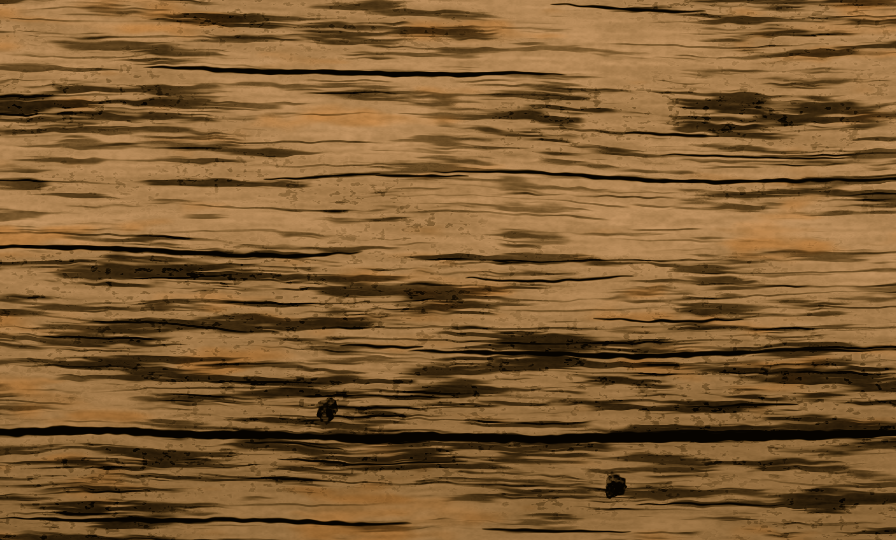
Give the GLSL for this texture, as a Shadertoy shader.

```glsl
// Weathered brown timber: fine horizontal fibres, worn areas, long cracks and small knots.
#define BASE_TONE 0.705
#define GRAIN vec2(6.0, 78.0)
#define WORN_SCALE vec2(1.7, 6.5)
#define WORN_DIM 0.05
#define GROOVE_DEPTH 0.45
#define HAIRLINE_DEPTH 0.34
#define CRACK_WIDTH 0.0058
#define LONG_CRACKS 6
#define SHORT_CRACKS 13
#define KNOT_SIZE 0.021
#define EDGE 0.0018
#define SHADE 0.17

float hash(vec2 p) {
    return fract(sin(dot(p, vec2(127.1, 311.7))) * 43758.5453);
}

float noise(vec2 p) {
    vec2 cell = floor(p), f = fract(p);
    f = f * f * (3.0 - 2.0 * f);
    float low = mix(hash(cell), hash(cell + vec2(1.0, 0.0)), f.x);
    float high = mix(hash(cell + vec2(0.0, 1.0)), hash(cell + vec2(1.0, 1.0)), f.x);
    return mix(low, high, f.y);
}

float fbm(vec2 p) {
    return 0.48 * noise(p) + 0.32 * noise(p * 2.03 + 17.3) + 0.2 * noise(p * 4.11 + 41.7);
}

// Bends the straight fibre direction and roughens its edges.
vec2 bendGrain(vec2 p) {
    p.y += 0.035 * (noise(p * vec2(1.4, 2.6)) - 0.5);
    p.y += 0.009 * (noise(p * vec2(6.0, 12.0) + 9.0) - 0.5);
    p.y += 0.004 * (noise(p * vec2(40.0, 70.0) + 3.0) - 0.5);
    return p;
}

// Thin splits of even width along the steep contours of stretched noise.
float hairlines(vec2 q, vec2 scale) {
    float stepY = 0.1 / scale.y;
    float value = noise(q * scale);
    float slope = abs(noise((q + vec2(0.0, stepY)) * scale) - value) / stepY;
    float d = abs(value - 0.5) / max(slope, 0.2 * scale.y);
    float steep = smoothstep(0.25, 0.65, slope / scale.y);
    float broken = smoothstep(0.35, 0.6, noise(q * vec2(7.0, 24.0) + scale));
    return (1.0 - smoothstep(0.0006, 0.0028, d)) * steep * broken;
}

// Coverage of long and short tapered splits along the grain.
float cracks(vec2 q, float aspect) {
    float cover = 0.0;
    for (int i = 0; i < LONG_CRACKS + SHORT_CRACKS; i++) {
        float id = float(i);
        float r1 = hash(vec2(id, 3.7)), r2 = hash(vec2(id, 8.1));
        vec2 centre = vec2(r1 * aspect, r2);
        float reach = mix(0.06, 0.19, hash(vec2(id, 5.3)));
        float width = CRACK_WIDTH * 0.42;
        if (i < LONG_CRACKS) {
            centre = vec2(aspect * (0.5 + 0.36 * sin(id * 2.4 + 4.0)), 0.03 + 0.166 * id + 0.04 * (r2 - 0.5));
            reach = mix(0.35, 0.55, r1);
            width = CRACK_WIDTH * mix(0.7, 0.95, r2);
        }
        if (i == 1) { // one split crosses the whole board
            reach = 1.5;
            width = CRACK_WIDTH * 1.45;
        }
        float along = (q.x - centre.x) / reach;
        float taper = sqrt(max(1.0 - along * along, 0.0));
        float wobble = 0.014 * (noise(vec2(q.x * 4.0, id * 7.0)) - 0.5);
        float swell = 0.4 + 0.7 * noise(vec2(q.x * 7.0, id * 5.0 + 0.5)) + 0.4 * noise(vec2(q.x * 60.0, q.y * 60.0));
        float d = abs(q.y - centre.y - wobble) - width * taper * swell;
        cover = max(cover, (1.0 - smoothstep(-EDGE, EDGE, d)) * smoothstep(0.0, 0.3, taper));
    }
    return cover;
}

// Rough dark pits with a brown, crumbling core.
float knots(vec2 p, float aspect) {
    float cover = 0.0;
    for (int i = 0; i < 2; i++) {
        float id = float(i);
        vec2 v = p - vec2(aspect * (0.365 + 0.32 * id), 0.24 - 0.14 * id);
        v += 0.022 * (vec2(fbm(p * 50.0), fbm(p * 50.0 + 30.0)) - 0.5);
        float d = length(v * vec2(1.1, 0.9)) - KNOT_SIZE;
        float core = smoothstep(0.45, 0.7, fbm(p * 80.0 + id * 11.0));
        cover = max(cover, (1.0 - smoothstep(-EDGE, EDGE, d)) * (1.0 - 0.6 * core));
    }
    return cover;
}

// Brown ramp: darker wood is also more saturated.
vec3 woodColor(float tone) {
    return vec3(tone, 0.78 * pow(tone, 1.1), 0.593 * pow(tone, 1.6));
}

void mainImage(out vec4 fragColor, in vec2 fragCoord) {
    vec2 p = fragCoord / iResolution.y;
    float aspect = iResolution.x / iResolution.y;
    vec2 q = bendGrain(p);

    // Worn areas hold denser and deeper grooves
    float worn = smoothstep(0.32, 0.70, fbm(q * WORN_SCALE + 5.0) + 0.12 * (0.45 - p.y));
    float threshold = mix(0.57, 0.44, worn);
    float groove = smoothstep(threshold, threshold + 0.19, fbm(q * GRAIN));
    float splits = max(hairlines(q, vec2(1.8, 24.0)), 0.8 * hairlines(q + 7.0, vec2(3.5, 47.0)));

    // Surface tone
    float streak = noise(q * vec2(14.0, 165.0)) - 0.5;
    float speckle = fbm(p * vec2(75.0, 120.0) + 20.0);
    float tone = BASE_TONE + 0.09 * streak + 0.12 * (speckle - 0.5);
    tone -= WORN_DIM * worn + groove * GROOVE_DEPTH * mix(0.55, 1.0, worn);
    tone -= HAIRLINE_DEPTH * splits;
    tone -= 0.2 * worn * smoothstep(0.58, 0.75, speckle);
    tone *= 1.0 - SHADE * (1.0 - smoothstep(0.0, 0.6, p.y));
    tone = clamp(tone, 0.03, 0.76);

    // Openings
    tone = mix(tone, 0.025, max(cracks(q, aspect), knots(p, aspect)));

    // Rusty tint in a few places
    float rust = smoothstep(0.56, 0.8, fbm(q * vec2(5.0, 18.0) + 120.0));
    vec3 color = woodColor(tone) * mix(vec3(1.0), vec3(1.03, 0.94, 0.78), rust);
    fragColor = vec4(color, 1.0);
}
```
